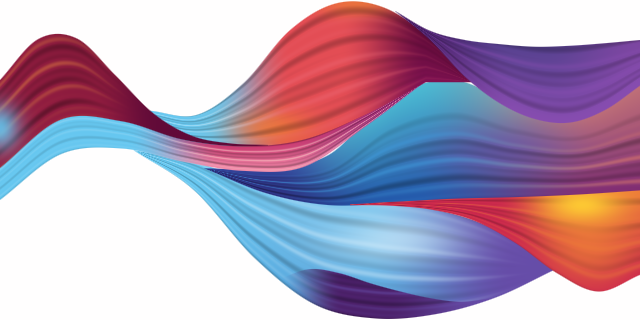
A Shadertoy shader for this background:

```glsl
// Smooth curve through eight heights spaced evenly over a span
float curve(float x, vec2 span, float h[8]) {
    float t = 7.0 * clamp((x - span.x) / (span.y - span.x), 0.0, 1.0);
    int i = min(int(t), 6);
    float f = t - float(i), b = h[i], c = h[i + 1];
    float a = i > 0 ? h[max(i - 1, 0)] : 2.0 * b - c;
    float d = i < 6 ? h[min(i + 2, 7)] : 2.0 * c - b;
    return b + 0.5 * f * (c - a + f * (2.0 * a - 5.0 * b + 4.0 * c - d + f * (3.0 * (b - c) + d - a)));
}

float softEdge(float d) {
    return clamp(0.5 + d / max(fwidth(d), 1e-4), 0.0, 1.0);
}

// Position along, position across and coverage
vec3 ribbon(vec2 p, vec2 span, float low, float high) {
    float s = (p.x - span.x) / (span.y - span.x);
    float inside = step(0.0, s) * step(s, 1.0);
    float v = clamp((p.y - low) / max(high - low, 1e-3), 0.0, 1.0);
    return vec3(s, v, inside * softEdge(p.y - low) * softEdge(high - p.y));
}

vec3 ramp(mat3 c, vec4 stops, float s) {
    vec3 start = mix(c[0], c[1], smoothstep(stops.x, stops.y, s));
    return mix(start, c[2], smoothstep(stops.z, stops.w, s));
}

vec3 shade(vec3 r, vec4 stops, mat3 low, mat3 high) {
    return mix(ramp(low, stops, r.x), ramp(high, stops, r.x), r.y);
}

// Silky folds that run along the ribbon
vec3 pleat(vec3 color, vec3 r, float count, vec3 tint, float strength) {
    float w = r.y * count + 1.2 * sin(r.x * 5.0 + count);
    float f = 0.6 * sin(w) + 0.4 * sin(2.3 * w + 3.0 * r.x);
    color *= 1.0 - 0.5 * strength * max(-f, 0.0);
    return mix(color, tint, strength * pow(max(f, 0.0), 2.0));
}

float glow(vec2 p, vec2 center, vec2 size) {
    vec2 q = (p - center) / size;
    return exp(-dot(q, q));
}

void mainImage(out vec4 fragColor, in vec2 fragCoord) {
    vec2 p = fragCoord / iResolution.xy * vec2(2.0, 1.0);
    vec3 sky = vec3(0.4, 0.78, 0.94), ice = vec3(0.85, 0.94, 0.99);
    vec3 orange = vec3(0.93, 0.48, 0.22), plum = vec3(0.3, 0.13, 0.42);
    vec3 crimson = vec3(0.8, 0.16, 0.3), maroon = vec3(0.38, 0.04, 0.22);
    vec3 violet = vec3(0.4, 0.3, 0.66), lilac = vec3(0.53, 0.3, 0.69);
    vec3 ruby = vec3(0.57, 0.11, 0.25), coral = vec3(0.89, 0.3, 0.33);
    vec3 color = vec3(1.0, 0.995, 0.995);

    // Edges shared by neighbouring ribbons
    vec2 strandSpan = vec2(0.0, 1.331), bandSpan = vec2(0.638, 2.0);
    float strandTop = curve(p.x, strandSpan, float[8](0.479, 0.63, 0.625, 0.568, 0.547, 0.568, 0.645, 0.747));
    float bandLow = curve(p.x, bandSpan, float[8](0.474, 0.396, 0.359, 0.365, 0.375, 0.38, 0.388, 0.401));
    float overlap = 0.004;

    // Lower blue sail with its dark underside
    vec2 span = vec2(0.417, 1.737);
    float low = curve(p.x, span, float[8](0.531, 0.406, 0.195, 0.049, 0.005, 0.018, 0.07, 0.159));
    float high = curve(p.x, span, float[8](0.531, 0.497, 0.425, 0.375, 0.362, 0.345, 0.283, 0.159));
    vec3 r = ribbon(p, span, low, high);
    vec3 c = shade(r, vec4(0.1, 0.45, 0.55, 0.9),
        mat3(sky, vec3(0.33, 0.64, 0.86), violet), mat3(sky, vec3(0.5, 0.78, 0.93), violet));
    c = pleat(c, r, 22.0, ice, 0.4 * (1.0 - smoothstep(0.65, 0.95, r.x)));
    c = mix(c, ice, 0.6 * glow(p, vec2(1.24, 0.25), vec2(0.2, 0.07)));
    span = vec2(0.872, 1.536);
    high = curve(p.x, span, float[8](0.128, 0.159, 0.146, 0.115, 0.089, 0.068, 0.057, 0.068));
    vec3 under = ribbon(p, span, low - overlap, high);
    vec3 shadow = pleat(mix(plum, violet, smoothstep(0.5, 1.0, under.x)), r, 40.0, violet, 0.5);
    color = mix(color, mix(c, shadow, under.z * smoothstep(0.0, 0.3, under.x)), r.z);

    // Wide teal to mauve band
    high = curve(p.x, bandSpan, float[8](0.474, 0.474, 0.516, 0.695, 0.75, 0.674, 0.643, 0.745));
    r = ribbon(p, bandSpan, bandLow, high);
    c = shade(r, vec4(0.15, 0.42, 0.48, 0.9),
        mat3(vec3(0.17, 0.17, 0.48), vec3(0.13, 0.33, 0.66), vec3(0.5, 0.17, 0.45)),
        mat3(vec3(0.2, 0.28, 0.62), vec3(0.3, 0.74, 0.83), vec3(0.76, 0.45, 0.47)));
    c = mix(c, violet, 0.6 * glow(p, vec2(1.57, 0.53), vec2(0.24, 0.08)));
    vec3 sheen = mix(vec3(0.25, 0.6, 0.86), vec3(0.87, 0.48, 0.42), smoothstep(0.5, 1.0, r.x));
    c = pleat(c, r, 26.0, sheen, 0.55 * (1.0 - smoothstep(0.45, 0.85, r.y)));
    color = mix(color, c, r.z);

    // Golden fold
    span = vec2(1.094, 2.0);
    low = curve(p.x, span, float[8](0.359, 0.357, 0.344, 0.31, 0.24, 0.146, 0.089, 0.141));
    r = ribbon(p, span, low, bandLow + overlap);
    c = shade(r, vec4(0.1, 0.5, 0.5, 0.75), mat3(crimson, crimson, crimson), mat3(crimson, crimson, orange));
    c = pleat(c, r, 20.0, orange, 0.4);
    c = mix(c, orange, 0.75 * glow(p, vec2(1.84, 0.25), vec2(0.13, 0.12)));
    c = mix(c, vec3(0.99, 0.78, 0.2), glow(p, vec2(1.82, 0.36), vec2(0.12, 0.055)));
    color = mix(color, c, r.z);

    // Long strand, blue turning pink
    low = curve(p.x, strandSpan, float[8](0.375, 0.518, 0.536, 0.495, 0.466, 0.479, 0.604, 0.747));
    r = ribbon(p, strandSpan, low, strandTop);
    c = shade(r, vec4(0.3, 0.52, 0.65, 0.95),
        mat3(sky, vec3(0.95, 0.55, 0.67), vec3(0.7, 0.25, 0.55)),
        mat3(sky, vec3(0.78, 0.2, 0.42), vec3(0.58, 0.13, 0.43)));
    float pink = smoothstep(0.3, 0.5, r.x);
    c = pleat(c, r, 17.0, mix(ice, vec3(0.98, 0.76, 0.76), pink), 0.2 + 0.4 * pink);
    color = mix(color, c, r.z);

    // Central red crest
    span = vec2(0.469, 1.49);
    high = curve(p.x, span, float[8](0.654, 0.641, 0.74, 0.906, 0.99, 0.977, 0.88, 0.727));
    r = ribbon(p, span, strandTop - overlap, high);
    c = shade(r, vec4(0.18, 0.43, 0.58, 0.85), mat3(sky, coral, vec3(0.5, 0.07, 0.32)), mat3(sky, coral, maroon));
    c = mix(c, orange, 0.8 * glow(p, vec2(0.85, 0.6), vec2(0.13, 0.06)));
    c = mix(c, orange, 0.8 * glow(p, vec2(1.12, 0.99), vec2(0.14, 0.04)));
    vec3 silk = mix(ice, vec3(0.93, 0.4, 0.45), smoothstep(0.2, 0.45, r.x));
    c = pleat(c, r, 24.0, silk, 0.45 * (1.0 - 0.8 * smoothstep(0.6, 0.9, r.x)));
    color = mix(color, c, r.z);

    // Purple drape
    span = vec2(1.234, 2.0);
    low = curve(p.x, span, float[8](0.966, 0.875, 0.76, 0.677, 0.628, 0.617, 0.656, 0.732));
    high = curve(p.x, span, float[8](0.966, 0.904, 0.875, 0.862, 0.854, 0.857, 0.865, 0.875));
    r = ribbon(p, span, low, high);
    c = shade(r, vec4(0.05, 0.5, 0.6, 1.0), mat3(plum, lilac, lilac), mat3(plum, violet * 0.85, lilac * 0.9));
    color = mix(color, pleat(c, r, 17.0, lilac, 0.4), r.z);

    // Left red crest
    span = vec2(0.0, 0.8385);
    high = curve(p.x, span, float[8](0.75, 0.878, 0.88, 0.766, 0.646, 0.576, 0.552, 0.547));
    r = ribbon(p, span, strandTop - overlap, high);
    c = shade(r, vec4(0.05, 0.35, 0.35, 0.6), mat3(ruby, ruby, maroon), mat3(ruby, ruby * 0.9, maroon));
    c = pleat(c, r, 20.0, vec3(0.8, 0.4, 0.25), 0.6 * (1.0 - smoothstep(0.2, 0.5, r.x)));
    c = mix(c, sky, 0.9 * glow(p, vec2(0.0, 0.6), vec2(0.06, 0.07)));
    fragColor = vec4(mix(color, c, r.z), 1.0);
}
```
